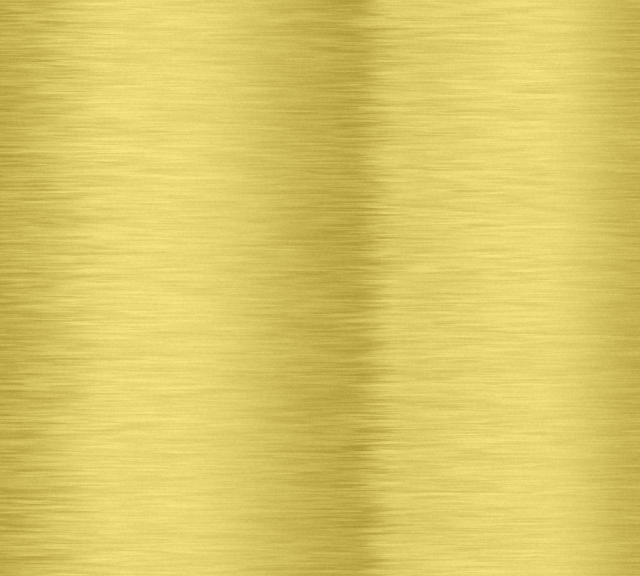
Write a WebGL 2 fragment shader that draws this texture.

```glsl
#version 300 es
precision highp float;

uniform vec2 u_resolution;
out vec4 fragColor;

vec3 hash3(vec2 cell, float seed) {
    uvec3 v = uvec3(ivec3(cell, seed)) * 1664525u + 1013904223u;
    v.x += v.y * v.z; v.y += v.z * v.x; v.z += v.x * v.y;
    v ^= v >> 16u;
    v.x += v.y * v.z; v.y += v.z * v.x; v.z += v.x * v.y;
    return vec3(v >> 8u) / 16777216.0;
}

// Soft cellular noise: jittered points blend their random values, range -1 to 1
float softCells(vec2 p, float seed) {
    vec2 cell = floor(p);
    float total = 0.0, weightSum = 0.0;
    for (int j = -1; j <= 1; j++) {
        for (int i = -1; i <= 1; i++) {
            vec2 neighbour = cell + vec2(i, j);
            vec3 rnd = hash3(neighbour, seed);
            vec2 d = neighbour + rnd.xy - p;
            float weight = exp(-6.0 * dot(d, d));
            total += weight * (2.0 * rnd.z - 1.0);
            weightSum += weight;
        }
    }
    return total / weightSum;
}

// Hair-thin scratches in several lengths, over a faint coarser brushing
float brushStreaks(vec2 p) {
    float streaks = 0.0;
    streaks += 0.03 * softCells(p * vec2(4.0, 50.0), 1.0);
    streaks += 0.06 * softCells(p * vec2(8.0, 150.0), 2.0);
    streaks += 0.12 * softCells(p * vec2(14.0, 290.0), 3.0);
    streaks += 0.14 * softCells(p * vec2(24.0, 440.0), 4.0);
    return streaks;
}

// Broad vertical bands of reflected light
float sheen(float x) {
    return 0.12
        + 0.76 * smoothstep(-0.04, 0.20, x)
        - 0.74 * smoothstep(0.27, 0.55, x)
        + 0.50 * smoothstep(0.55, 0.625, x)
        + 0.22 * smoothstep(0.60, 0.82, x)
        - 0.66 * smoothstep(0.85, 1.02, x);
}

void main() {
    vec2 p = gl_FragCoord.xy / u_resolution.y;
    float x = gl_FragCoord.x / u_resolution.x;

    float streaks = brushStreaks(p);
    float grain = softCells(p * vec2(400.0, 450.0), 5.0);

    // Scratches fray the band edges and fade in the highlights
    float light = sheen(x + 0.06 * streaks);
    float tone = light + streaks * mix(1.15, 0.75, light) + 0.07 * grain;

    vec3 darkBrass = vec3(0.72, 0.64, 0.26);
    vec3 paleBrass = vec3(0.945, 0.875, 0.495);
    fragColor = vec4(mix(darkBrass, paleBrass, clamp(tone, -0.25, 1.1)), 1.0);
}
```
